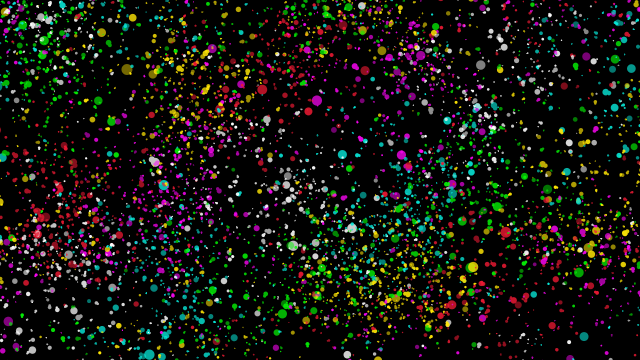
Give the GLSL for this background, as a Shadertoy shader.

```glsl
vec3 hash33(vec3 p) {
    p = fract(p * vec3(0.1031, 0.1030, 0.0973));
    p += dot(p, p.yxz + 33.33);
    return fract((p.xxy + p.yxx) * p.zyx);
}

float valueNoise(vec2 p) {
    vec2 i = floor(p), f = fract(p);
    f = f * f * (3.0 - 2.0 * f);
    float a = hash33(vec3(i, 71.0)).x;
    float b = hash33(vec3(i + vec2(1, 0), 71.0)).x;
    float c = hash33(vec3(i + vec2(0, 1), 71.0)).x;
    float d = hash33(vec3(i + vec2(1, 1), 71.0)).x;
    return mix(mix(a, b, f.x), mix(c, d, f.x), f.y);
}

// Each broad region favours one paint; scatter blurs the region borders.
vec3 regionPaint(vec2 p, vec3 rnd, float stray) {
    vec3 paints[6] = vec3[6](
        vec3(0.02, 0.95, 0.02), vec3(1.0, 0.9, 0.02), vec3(0.93, 0.1, 0.2),
        vec3(0.98, 0.02, 0.95), vec3(1.0), vec3(0.03, 0.92, 0.86));
    vec2 region = floor(p * 3.2 + (rnd.xy - 0.5) * 1.1);
    float index = region.x + 2.0 * (2.0 - region.y) + 12.0;
    if (stray < 0.27) index = floor(rnd.z * 6.0);
    return paints[int(mod(index, 6.0))];
}

// Chance that a droplet exists: fine spray clusters more than large drops.
float sprayDensity(vec2 p, float fineness) {
    float cluster = smoothstep(0.2, 0.85, valueNoise(p * 6.0 + 7.0));
    float edge = 0.4 + 0.6 * smoothstep(-0.02, 0.2, p.y);
    return edge * mix(0.36, 0.1 + 0.58 * cluster, 0.35 + 0.65 * fineness);
}

void mainImage(out vec4 fragColor, in vec2 fragCoord) {
    vec2 uv = fragCoord / iResolution.y;
    float pixel = 1.0 / iResolution.y;
    vec3 color = vec3(0.0);

    // Layers run from large translucent drops to fine bright spray.
    for (int layer = 0; layer < 8; layer++) {
        float fineness = float(layer) / 7.0;
        float size = 0.064 * pow(0.835, float(layer));
        vec2 home = floor(uv / size);

        for (int k = 0; k < 9; k++) {
            vec2 cell = home + vec2(k % 3 - 1, k / 3 - 1);
            vec3 seed = vec3(cell + 40.0, float(layer) * 13.0 + 5.0);
            vec3 place = hash33(seed);
            vec2 center = (cell + place.xy) * size;
            vec2 offset = uv - center;
            float dist = length(offset);
            float radius = size * (0.08 + 0.16 * place.z * place.z);
            if (dist > radius * 1.8 + pixel) continue;

            vec3 trait = hash33(seed + 101.0);
            if (trait.x > sprayDensity(center, fineness)) continue;

            // Some of the finer drops merge with a smaller neighbour.
            vec3 tint = hash33(seed + 211.0);
            if (tint.z < 0.6 * smoothstep(0.1, 0.5, fineness)) {
                float angle = 6.2832 * fract(trait.z * 17.0);
                vec2 lobe = radius * vec2(cos(angle), sin(angle));
                dist = min(dist, length(offset - lobe) + 0.3 * radius);
            }
            float cover = clamp(0.5 + (radius - dist) / pixel, 0.0, 1.0);
            cover *= min(1.0, 2.0 * radius / pixel);
            float opacity = mix(0.45 + 0.15 * fineness, 0.85 + 0.15 * fineness, trait.y);
            vec3 paint = regionPaint(center, hash33(seed + 307.0), trait.z);
            color = mix(color, paint, cover * opacity);
        }
    }
    fragColor = vec4(color, 1.0);
}
```
